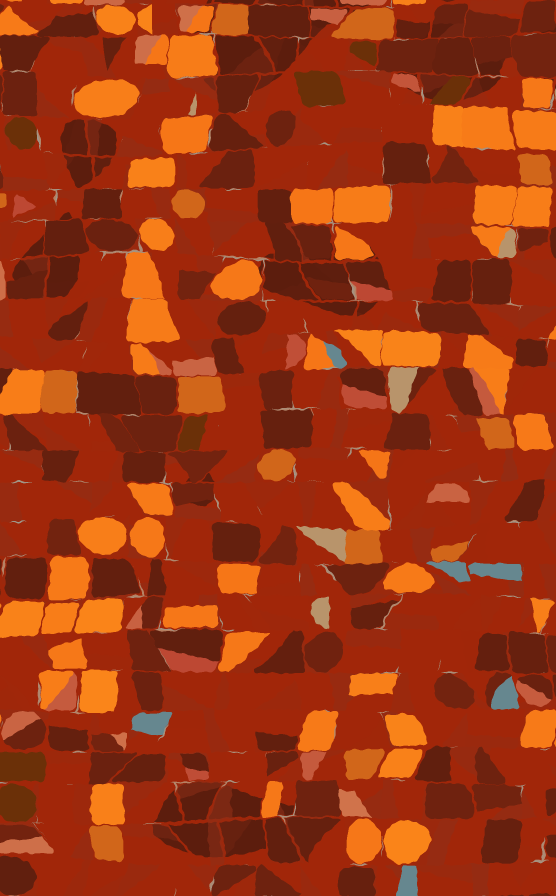
This pattern is drawn by a WebGL 1 fragment shader. Its source:

```glsl
precision highp float;
uniform vec2 u_resolution;

const vec3 RED = vec3(0.63, 0.15, 0.035);
const vec3 BROWN = vec3(0.38, 0.12, 0.055);
const vec3 ORANGE = vec3(0.98, 0.52, 0.10);

float hash(vec2 p) {
  return fract(sin(dot(p, vec2(127.1, 311.7))) * 43758.545);
}

vec2 direction(float turn) {
  return vec2(cos(6.2832 * turn), sin(6.2832 * turn));
}

float corner(vec2 i, vec2 f, vec2 o) {
  return dot(direction(hash(i + o)), f - o);
}

float gradientNoise(vec2 p) {
  vec2 i = floor(p), f = fract(p);
  vec2 w = f * f * f * (f * (f * 6.0 - 15.0) + 10.0);
  return mix(mix(corner(i, f, vec2(0, 0)), corner(i, f, vec2(1, 0)), w.x),
             mix(corner(i, f, vec2(0, 1)), corner(i, f, vec2(1, 1)), w.x), w.y);
}

// Position of a jittered, sometimes slanted, upright tile edge.
float tileEdge(float column, float row, float y) {
  vec2 id = vec2(column, row);
  float lean = hash(id + 31.0) - 0.5;
  float slant = 0.06 + 0.8 * step(0.68, hash(id + 57.0));
  return column + 0.44 * (hash(id) - 0.5) + lean * slant * (y - 0.5) * 1.6;
}

// Negative inside a rounded block, a cut block or an oval.
float patchShape(vec2 v, vec2 id) {
  float kind = hash(id + 11.0);
  vec2 v2 = v * v;
  float block = pow(dot(v2 * v2, v2 * v2), 0.125) - 0.53 + 0.1 * hash(id + 17.0);
  float cut = dot(v, direction(hash(id + 23.0))) - 0.2 * hash(id + 29.0);
  if (kind > 0.86) return length(v) - 0.47;
  return kind > 0.5 ? max(block, cut) : block;
}

vec3 mosaic(vec2 p) {
  // Ragged and gently bent coordinates, 24 rows high.
  vec2 q = p * 24.0;
  q += 0.07 * vec2(gradientNoise(q * 5.0), gradientNoise(q * 5.0 + 40.0));
  q += 0.4 * vec2(gradientNoise(q * 0.5 + 9.0), gradientNoise(q * vec2(0.15, 0.6)));

  // Tile lookup.
  float row = floor(q.y), y = fract(q.y), x = q.x / 1.15;
  float column = floor(x);
  if (x < tileEdge(column, row, y)) column -= 1.0;
  else if (x > tileEdge(column + 1.0, row, y)) column += 1.0;
  float left = tileEdge(column, row, y), right = tileEdge(column + 1.0, row, y);
  vec2 id = vec2(column, row);
  vec2 v = vec2((x - left) / max(right - left, 0.1), y) - 0.5;
  float seam = min(min(x - left, right - x), min(y, 1.0 - y));

  // Red ground, turning brown in pools and near the top.
  float pool = gradientNoise(q * 0.27 + 5.0);
  float top = smoothstep(0.82, 0.97, p.y) * smoothstep(0.08, 0.3, p.x);
  vec3 color = RED;
  if (pool + 0.65 * top > 0.43 && seam > 0.035) color = BROWN * 0.95;

  // Faint facets.
  float facet = dot(v, direction(hash(id + 71.0))) - 0.15;
  if (facet > 0.0) color = mix(color, vec3(0.56, 0.18, 0.09), 0.65 * hash(id + 73.0));

  // Clustered orange and brown patches.
  float tone = hash(id + 83.0) + 0.85 * gradientNoise(id * 0.37 + 7.3) - 0.1 * top;
  float shade = hash(id + 91.0);
  float shape = patchShape(v, id);
  if (shape < 0.0) {
    if (tone > 0.78) {
      color = mix(ORANGE, vec3(0.96, 0.45, 0.09), shade);
      if (shade > 0.88) color = vec3(0.82, 0.40, 0.10);
    } else if (tone < 0.25) {
      color = mix(BROWN, vec3(0.46, 0.14, 0.06), shade);
      if (shade > 0.9) color = vec3(0.42, 0.19, 0.03);
    }
  }

  // Rare pink, tan and blue-grey chips.
  float chip = hash(id + 101.0);
  float chipShape = max(shape, dot(v, direction(hash(id + 107.0))) + 0.04);
  if (chip < 0.1 && chipShape < 0.0) {
    color = mix(vec3(0.74, 0.28, 0.20), vec3(0.82, 0.46, 0.30), shade);
    if (chip < 0.03) color = vec3(0.72, 0.58, 0.42);
    if (chip < 0.012) color = vec3(0.40, 0.53, 0.56);
  }

  // Pale slivers along some seams.
  float sliver = gradientNoise(q * 1.2 + 63.0) - 0.24;
  if (seam < 0.13 * sliver) color = mix(vec3(0.72, 0.50, 0.38), vec3(0.62, 0.60, 0.55), shade);
  return color;
}

void main() {
  // Nine samples smooth every edge.
  vec3 sum = vec3(0.0);
  for (int i = 0; i < 3; i++) {
    for (int j = 0; j < 3; j++) {
      vec2 offset = (vec2(float(i), float(j)) - 1.0) / 3.0;
      sum += mosaic((gl_FragCoord.xy + offset) / u_resolution.y);
    }
  }
  gl_FragColor = vec4(sum / 9.0, 1.0);
}
```
